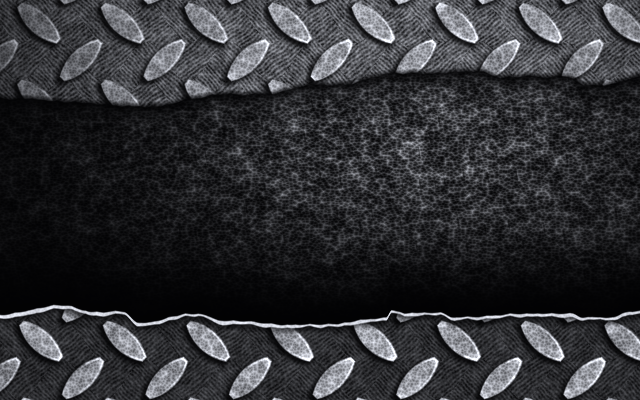
A Shadertoy shader for this background:

```glsl
// Torn diamond-plate steel above and below a dark, scuffed sheet of metal.
// Lens-shaped studs repeat on two lattices; cellular noise gives grit and
// scratches, and summed smooth steps shape the torn edges.

const vec2 PERIOD = vec2(0.209, 0.192);
const vec3 STEEL_TINT = vec3(0.975, 0.99, 1.03);

float step3(float a, float b, float x) { return smoothstep(a, b, x); }

vec2 hash2(vec2 p) {
    vec3 h = fract(p.xyx * vec3(0.1031, 0.1030, 0.0973));
    h += dot(h, h.yzx + 33.33);
    return fract((h.xx + h.yz) * h.zy);
}

// Distance to the nearest scattered point
float cellular(vec2 p) {
    vec2 cell = floor(p), f = fract(p);
    float nearest = 4.0;
    for (int j = -1; j <= 1; j++)
    for (int i = -1; i <= 1; i++) {
        vec2 o = vec2(i, j);
        vec2 d = o + hash2(cell + o + 57.0) - f;
        nearest = min(nearest, dot(d, d));
    }
    return sqrt(nearest);
}

float grit(vec2 p) {
    return 0.22 * cellular(p * 13.0) + 0.33 * cellular(p * 47.0 + 9.0)
         + 0.45 * cellular(p * 140.0 + 31.0);
}

vec2 rotate(vec2 p, float a) {
    float c = cos(a), s = sin(a);
    return vec2(c * p.x + s * p.y, c * p.y - s * p.x);
}

// Lens with blunt tips, lying along x
float lens(vec2 p, float halfLength, float halfWidth) {
    float r = (halfLength * halfLength + halfWidth * halfWidth) / (2.0 * halfWidth);
    float d = length(vec2(p.x, abs(p.y) + r - halfWidth)) - r;
    return max(d, abs(p.x) - 0.86 * halfLength);
}

// Torn outlines, as height over x
float upperTear(float x) {
    float h = 0.754 - 0.019 * step3(0.0, 0.385, x) + 0.029 * step3(0.38, 0.56, x)
            + 0.024 * step3(0.66, 0.79, x) + 0.030 * step3(0.86, 0.98, x)
            + 0.005 * step3(1.1, 1.19, x) - 0.015 * step3(1.19, 1.25, x)
            - 0.020 * step3(1.42, 1.46, x) + 0.020 * step3(1.52, 1.6, x);
    return h + 0.008 * (cellular(vec2(x * 28.0, 3.5)) - 0.45);
}

float lowerTear(float x) {
    float h = 0.2125 + 0.024 * step3(0.0, 0.15, x) - 0.016 * step3(0.16, 0.23, x)
            - 0.028 * step3(0.31, 0.345, x) + 0.023 * step3(0.36, 0.47, x)
            - 0.018 * step3(0.50, 0.55, x) - 0.009 * step3(0.6, 0.7, x)
            + 0.017 * step3(0.8, 0.97, x) + 0.018 * step3(0.965, 0.98, x)
            - 0.006 * step3(0.98, 1.02, x) - 0.011 * step3(1.1, 1.14, x)
            + 0.009 * step3(1.17, 1.3, x) - 0.009 * step3(1.43, 1.46, x)
            + 0.016 * step3(1.53, 1.58, x);
    return h + 0.006 * (cellular(vec2(x * 28.0, 8.5)) - 0.45);
}

// Lays one lattice of raised studs and their shadows over a tone
float addStuds(float tone, vec2 p, vec2 origin, float angle, float grain, float px) {
    vec2 q = (fract((p - origin) / PERIOD + 0.5) - 0.5) * PERIOD;
    vec2 a = rotate(q, angle);
    float d = lens(a, 0.078, 0.027);
    float shade = lens(rotate(q + vec2(0.008, 0.007), angle), 0.084, 0.030);
    tone *= 1.0 - 0.85 * smoothstep(0.010, -0.010, shade);
    float rim = smoothstep(0.004, 0.0, abs(d + 0.004)) * smoothstep(-0.02, 0.03, q.x);
    float face = 0.24 + 0.85 * grain + 0.32 * rim + 0.22 * smoothstep(0.035, 0.07, abs(a.x));
    return mix(tone, face, smoothstep(px, -px, d));
}

// Hatched plate carrying both stud directions
float plate(vec2 p, vec2 origin, float tone, float px) {
    float grain = grit(p);
    float zone = sin(6.2832 * (p.y - origin.y) / PERIOD.y + 1.6 * sin(30.0 * p.x));
    float slant = zone > 0.0 ? 1.0 : -0.8;
    float hatch = sin(520.0 * (p.y + slant * p.x) + 5.0 * cellular(p * 22.0));
    float steel = tone * (0.25 + 1.7 * grain + 0.28 * hatch);
    steel = addStuds(steel, p, origin, -0.74, grain, px);
    return addStuds(steel, p, origin + vec2(0.105, -0.092), 0.78, grain, px);
}

// Scuffed sheet seen through the gap
float innerSheet(vec2 p) {
    vec2 g = (p - vec2(1.06, 0.64)) / vec2(0.66, 0.31);
    float light = 0.015 + 0.25 * exp(-dot(g, g));
    float grain = grit(p * vec2(0.75, 1.1) + 4.0);
    float lean = p.x - 0.15 * p.y;
    float streak = smoothstep(0.3, 0.0, cellular(vec2(lean * 48.0, p.y * 3.5)));
    float crack = smoothstep(0.13, 0.0, cellular(vec2((lean + 0.3 * p.y) * 35.0, p.y * 5.0)));
    float tone = light * pow(2.1 * grain, 1.9);
    tone += 0.09 * streak * grain * smoothstep(1.05, 1.35, p.x) * smoothstep(0.25, 0.6, p.y);
    return tone * (1.0 - 0.5 * crack);
}

void mainImage(out vec4 fragColor, in vec2 fragCoord) {
    float px = 1.0 / iResolution.y;
    vec2 p = fragCoord / iResolution.xy * vec2(1.6, 1.0);
    float above = p.y - upperTear(p.x), over = p.y - lowerTear(p.x);

    // Gap, shaded by the upper plate and sinking to black below
    float tone = innerSheet(p) * (1.0 - 0.9 * exp(min(above, 0.0) / 0.022));
    tone *= smoothstep(0.0, 0.2, over);

    // Plates, brightest right of centre
    float side = (p.x - 0.98) / 0.95;
    float glow = 1.0 - 0.48 * side * side;
    float upper = plate(p, vec2(0.098, 0.942), 0.36, px) * glow;
    upper *= mix(0.35, 1.0, smoothstep(0.0, 0.014, above));
    float lower = plate(p, vec2(0.103, 0.147), 0.18, px) * mix(0.7, 1.0, glow);
    lower *= mix(0.3, 1.0, smoothstep(0.004, 0.03, -over));
    tone = mix(tone, upper, smoothstep(-px, px, above));
    tone = mix(tone, lower, smoothstep(px, -px, over));

    // Bright torn lip of the lower plate
    float lip = 0.004 + 0.007 * cellular(vec2(p.x * 18.0, 2.0));
    float lipMask = smoothstep(px, -px, abs(over + 0.5 * lip) - 0.5 * lip);
    tone = mix(tone, 0.72 + 0.35 * grit(p), lipMask);

    fragColor = vec4(clamp(tone * STEEL_TINT + vec3(0.008, 0.008, 0.013), 0.0, 1.0), 1.0);
}
```
